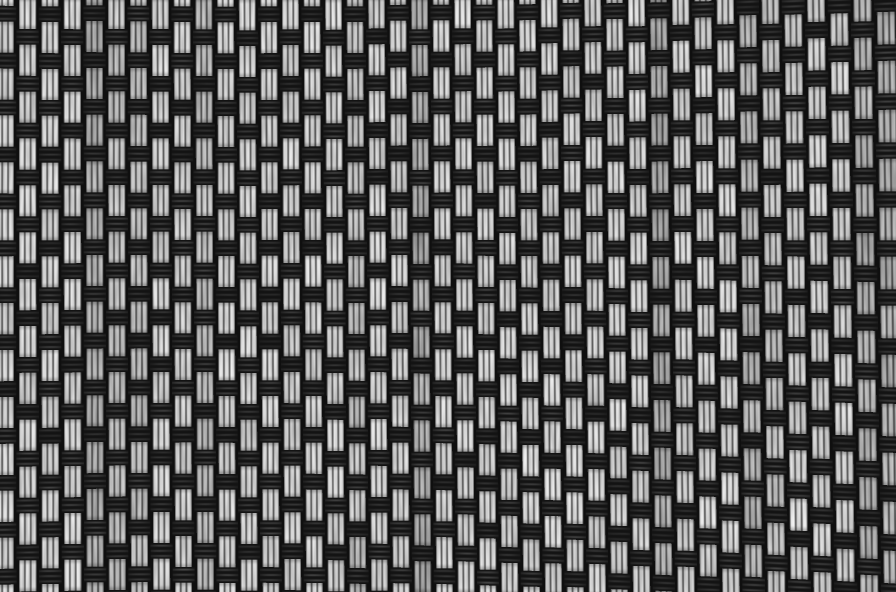
Write a WebGL 1 fragment shader that draws this texture.

```glsl
precision highp float;
// Woven mesh: pale three-strand warp blocks alternating over dark ribbed weft bands.

uniform vec2 u_resolution;

// Layout, in fractions of the canvas (x across, y down from the top)
const float COLUMNS = 41.62;        // columns across at the centre
const float COLUMN_SKEW = -0.8;     // quadratic change of column density
const float COLUMN_BULGE = -3.8;    // cubic change of column density
const float CENTRE_X = 0.4922;      // middle of column 20
const float CENTRE_COLUMN = 20.0;
const float COLUMN_LEAN = 0.008;    // drift of columns to the right going down
const float ROW_PERIOD = 0.0789;    // height of one block plus one gap
const float ROW_STRETCH = 0.0067;   // growth of the period away from ROW_NARROW_X
const float ROW_NARROW_X = 0.234;
const float ROW_ANCHOR = 0.379;     // centre of one block in the even columns

// Shapes, in fractions of one cell
const vec2 BLOCK_HALF = vec2(0.39, 0.332);
const float WEFT_HALF = 0.165;
const float STRANDS = 3.0;
const float ROW_JITTER = 0.03;

// Colours and wear
const vec3 STRAND_LIGHT = vec3(0.865);
const vec3 STRAND_GROOVE = vec3(0.36);
const vec3 WEFT_LIGHT = vec3(0.25);
const vec3 WEFT_DARK = vec3(0.075);
const vec3 GAP_DARK = vec3(0.06);
const float COLUMN_WEAR = 0.20;
const float BLOCK_WEAR = 0.10;
const float STREAK_WEAR = 0.16;

const int SAMPLES = 3;              // antialiasing samples per axis

float hash(vec2 p) {
  return fract(sin(dot(p, vec2(127.1, 311.7))) * 4375.85);
}

vec2 gradient(vec2 cell) {
  float angle = 6.2832 * hash(cell);
  return vec2(cos(angle), sin(angle));
}

// Gradient noise, roughly -0.7 to 0.7
float noise(vec2 p) {
  vec2 i = floor(p), f = fract(p);
  vec2 w = f * f * (3.0 - 2.0 * f);
  vec2 e = vec2(1.0, 0.0);
  float a = dot(gradient(i), f);
  float b = dot(gradient(i + e.xy), f - e.xy);
  float c = dot(gradient(i + e.yx), f - e.yx);
  float d = dot(gradient(i + e.xx), f - e.xx);
  return mix(mix(a, b, w.x), mix(c, d, w.x), w.y);
}

// Distance from the middle of the nearest strand: 0 at its crest, 1 at its edge
float strandEdge(float across, float halfWidth) {
  float s = (across / halfWidth * 0.5 + 0.5) * STRANDS;
  return abs(fract(s) - 0.5) * 2.0;
}

// Slightly bowed cloth coordinates: x counts columns, y counts row periods
vec2 clothCoords(vec2 p) {
  float t = p.x * (1.0 - COLUMN_LEAN * p.y) - CENTRE_X;
  float column = CENTRE_COLUMN + t * (COLUMNS + t * (COLUMN_SKEW + t * COLUMN_BULGE));
  float fromNarrow = p.x - ROW_NARROW_X;
  float period = ROW_PERIOD + ROW_STRETCH * fromNarrow * fromNarrow;
  return vec2(column, (p.y - ROW_ANCHOR) / period);
}

vec3 warpColor(vec2 cell, vec2 local, vec2 cloth) {
  float edge = strandEdge(local.x, BLOCK_HALF.x);
  vec3 color = mix(STRAND_LIGHT, STRAND_GROOVE, smoothstep(0.38, 1.0, edge));
  // Strands bend down at both ends of the block
  float ends = smoothstep(0.65, 1.0, abs(local.y) / BLOCK_HALF.y);
  color *= 1.0 - 0.22 * ends;
  // Some columns are dull; blocks and fibres vary a little
  float wear = COLUMN_WEAR * smoothstep(0.75, 1.0, hash(vec2(cell.x, 7.0)));
  wear += BLOCK_WEAR * hash(cell + 3.0);
  wear += STREAK_WEAR * noise(cloth * vec2(7.0, 1.7));
  return color * (1.0 - wear);
}

vec3 weftColor(vec2 cell, float across, float along, vec2 cloth) {
  float crest = 1.0 - smoothstep(0.0, 0.75, strandEdge(across, WEFT_HALF));
  float sheen = max(0.0, 1.0 - 2.6 * along * along);
  float variation = 0.55 + 0.45 * hash(cell + 11.0) + 0.4 * noise(cloth * vec2(1.3, 19.0));
  return mix(WEFT_DARK, WEFT_LIGHT, crest * sheen * variation);
}

vec3 weave(vec2 p) {
  vec2 cloth = clothCoords(p);
  float column = floor(cloth.x + 0.5);
  float v = cloth.y + 0.5 * mod(column, 2.0);
  v += ROW_JITTER * (hash(vec2(column, 21.0)) - 0.5);
  vec2 cell = vec2(column, floor(v + 0.5));
  vec2 local = vec2(cloth.x, v) - cell;

  // Weft bands lie midway between blocks of the same column
  float across = fract(v) - 0.5;
  vec3 color = GAP_DARK;
  if (abs(across) < WEFT_HALF) color = weftColor(vec2(column, floor(v)), across, local.x, cloth);
  if (all(lessThan(abs(local), BLOCK_HALF))) color = warpColor(cell, local, cloth);
  return color;
}

void main() {
  vec3 sum = vec3(0.0);
  for (int j = 0; j < SAMPLES; j++) {
    for (int i = 0; i < SAMPLES; i++) {
      vec2 offset = (vec2(float(i), float(j)) + 0.5) / float(SAMPLES) - 0.5;
      vec2 p = (gl_FragCoord.xy + offset) / u_resolution;
      sum += weave(vec2(p.x, 1.0 - p.y));
    }
  }
  gl_FragColor = vec4(sum / float(SAMPLES * SAMPLES), 1.0);
}
```
